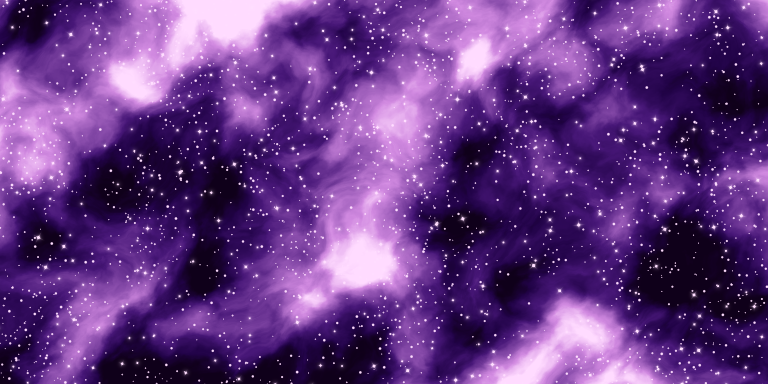
Write a Shadertoy shader that draws this texture.

```glsl
vec2 hash2(vec2 p) {
    vec3 q = fract(p.xyx * vec3(0.1031, 0.1030, 0.0973));
    q += dot(q, q.yzx + 33.33);
    return fract((q.xx + q.yz) * q.zy);
}

mat2 rotation(float angle) {
    float c = cos(angle), s = sin(angle);
    return mat2(c, s, -s, c);
}

// Lattice values spread evenly inside each 2x2 block, to balance light and dark
float lattice(vec2 cell) {
    vec2 block = floor(cell / 2.0);
    return fract(hash2(block + 17.0).x + dot(cell - 2.0 * block, vec2(0.25, 0.5)));
}

float noise(vec2 p) {
    vec2 i = floor(p), f = fract(p);
    f = f * f * f * (f * (f * 6.0 - 15.0) + 10.0);
    return mix(mix(lattice(i), lattice(i + vec2(1, 0)), f.x),
               mix(lattice(i + vec2(0, 1)), lattice(i + vec2(1, 1)), f.x), f.y);
}

float fbm(vec2 p) {
    float sum = 0.0, total = 0.0, weight = 1.0;
    for (int i = 0; i < 7; i++) {
        sum += weight * noise(p);
        total += weight;
        weight *= 0.46;
        p = rotation(0.7) * p * 2.03 + 11.3;
    }
    return sum / total;
}

vec3 nebulaColor(float t) {
    vec3 colors[6] = vec3[6](
        vec3(0.06, 0.00, 0.10), vec3(0.13, 0.01, 0.28), vec3(0.28, 0.09, 0.47),
        vec3(0.55, 0.31, 0.68), vec3(0.82, 0.54, 0.88), vec3(1.00, 0.86, 1.00));
    float stops[6] = float[6](0.02, 0.14, 0.35, 0.61, 0.85, 0.99);
    vec3 color = colors[0];
    for (int i = 1; i < 6; i++)
        color = mix(color, colors[i], clamp((t - stops[i - 1]) / (stops[i] - stops[i - 1]), 0.0, 1.0));
    return color;
}

// Small round stars, gathered in loose clusters
float starDust(vec2 p, float density) {
    vec2 g = p * density, cell = floor(g);
    vec2 place = hash2(cell + 5.0), trait = hash2(cell + 71.0);
    float chance = 0.36 * smoothstep(0.2, 0.85, noise(cell / density * 7.0 + 40.0));
    float d = length(g - cell - mix(vec2(0.2), vec2(0.8), place)) / density;
    float radius = mix(0.0018, 0.0036, trait.y * trait.y);
    float light = 1.0 - smoothstep(radius * 0.4, radius * 1.5, d);
    return light * step(trait.x, chance) * mix(0.55, 1.0, trait.y);
}

// Four-rayed stars with a soft halo
float sparkle(vec2 p, float density) {
    vec2 g = p * density, cell = floor(g);
    vec2 place = hash2(cell + 23.0), trait = hash2(cell + 131.0);
    vec2 q = (g - cell - mix(vec2(0.3), vec2(0.7), place)) / density;
    q = abs(rotation(trait.x * 9.0 - 0.4) * q);
    float d = length(q), reach = mix(0.008, 0.021, trait.y * trait.y);
    vec2 taper = max(1.0 - q / reach, 0.0);
    vec2 rays = exp(-q.yx / 0.0015) * taper * taper;
    float halo = 0.3 * exp(-d / 0.006) * (1.0 - smoothstep(0.008, 0.02, d));
    float light = exp(-d * d / (0.022 * reach * reach + 0.000004)) + 0.7 * (rays.x + rays.y) + halo;
    return light * step(trait.x, 0.45) * mix(0.6, 1.0, trait.y);
}

void mainImage(out vec4 fragColor, in vec2 fragCoord) {
    vec2 p = fragCoord / iResolution.y;

    // Clouds drawn out along the rising diagonal
    vec2 q = rotation(-0.6) * p * vec2(3.1, 3.9) + vec2(6.0, 9.0);
    q += 0.7 * (vec2(fbm(q * 1.3 + 31.0), fbm(q * 1.3 + 57.0)) - 0.5);
    float cloud = smoothstep(0.23, 0.78, fbm(q));
    vec3 color = nebulaColor(cloud);

    // Star layers on turned grids
    float light = 0.0;
    for (int i = 0; i < 3; i++) {
        float layer = float(i);
        light = max(light, starDust(rotation(0.4 + layer) * p + 3.0 * layer, 38.0 + 11.0 * layer));
        light = max(light, sparkle(rotation(0.9 + layer) * p + 5.0 * layer, 9.0 + 2.0 * layer));
    }
    color = mix(color, vec3(1.0, 0.87, 1.0), clamp(light, 0.0, 1.0));

    fragColor = vec4(color, 1.0);
}
```
